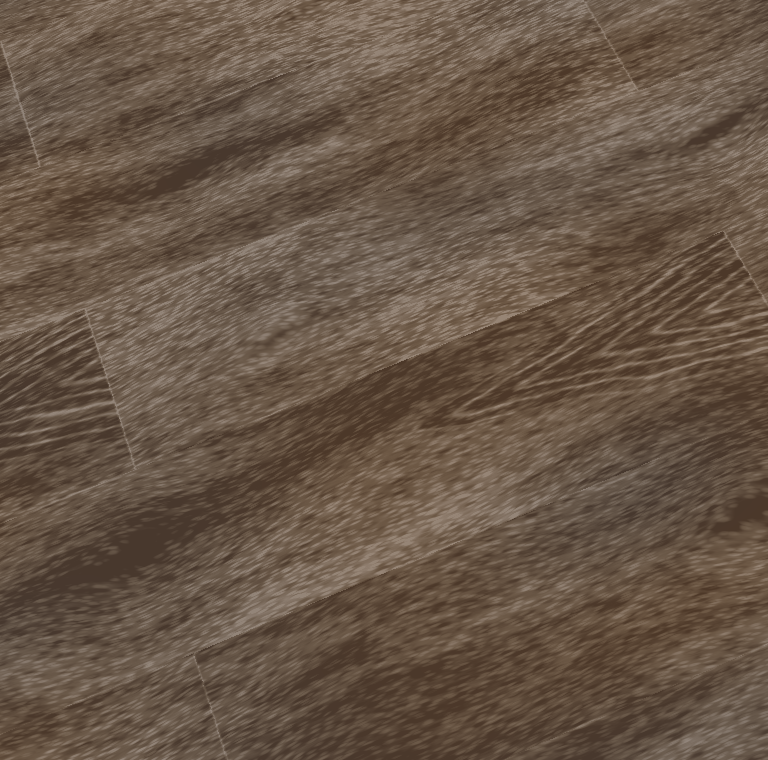
A Shadertoy shader for this texture:

```glsl
// Limed brown oak floor: staggered planks in perspective with knots, cathedral grain and pale pores.

const float PLANK_LENGTH = 7.35;   // in plank widths
const vec3 DARK_OAK  = vec3(0.29, 0.22, 0.17);
const vec3 MID_OAK   = vec3(0.42, 0.35, 0.285);
const vec3 LIMED_OAK = vec3(0.58, 0.52, 0.47);

float hash(vec2 p) {
    vec3 q = fract(p.xyx * 0.1031);
    q += dot(q, q.yzx + 33.33);
    return fract((q.x + q.y) * q.z);
}

float noise(vec2 p) {
    vec2 i = floor(p), f = fract(p);
    f = f * f * (3.0 - 2.0 * f);
    return mix(mix(hash(i), hash(i + vec2(1, 0)), f.x),
               mix(hash(i + vec2(0, 1)), hash(i + vec2(1, 1)), f.x), f.y);
}

float layeredNoise(vec2 p) {
    float sum = 0.0, gain = 0.5;
    for (int i = 0; i < 4; i++) {
        sum += gain * noise(p);
        p = p * 2.03 + 17.3;
        gain *= 0.5;
    }
    return sum / 0.9375;
}

// Distance to the nearest jittered cell point
float cells(vec2 p) {
    vec2 base = floor(p);
    float nearest = 4.0;
    for (int y = -1; y <= 1; y++)
    for (int x = -1; x <= 1; x++) {
        vec2 c = base + vec2(x, y);
        vec2 d = c + vec2(hash(c), hash(c + 57.0)) - p;
        nearest = min(nearest, dot(d, d));
    }
    return sqrt(nearest);
}

float line(float dist, float halfWidth, float blur) {
    return 1.0 - smoothstep(max(halfWidth - blur, 0.0), halfWidth + blur, dist);
}

// Floor coordinates: x along the planks, y across them, one unit per plank width
vec2 floorPlane(vec2 p) {
    float depth = 1.0 + 0.074 * p.x + 0.3445 * p.y;
    float along = p.x - 0.3125 * p.y + 0.0165;
    float across = 2.195 * p.x + 5.847 * p.y - 0.321;
    return vec2(5.0 * along, across) / depth;
}

// x: darkness of the knots and their tails, y: bending of the grain, z: pale halo
vec3 knots(vec2 local, float row) {
    vec3 sum = vec3(0);
    for (int i = 0; i < 2; i++) {
        float n = float(i);
        vec2 d = local - vec2(5.0 - 0.5 * row - 3.0 * n, 0.42 + 0.18 * n);
        d.y += 0.025 * sin(d.x * 8.0);
        d *= 1.0 + 0.5 * n;
        float core = exp(-dot(d * d, vec2(28.0, 700.0)));
        float tail = exp(-dot(d * d, vec2(1.6, 75.0)));
        float around = exp(-dot(d * d, vec2(7.0, 22.0)));
        sum += vec3(0.55 * core + 0.32 * tail, d.y * around, around) / (1.0 + 0.6 * n);
    }
    return sum;
}

// Nested pointed arches that open toward the plank end
float cathedral(vec2 local, vec2 grain) {
    vec2 d = local - vec2(PLANK_LENGTH - 2.2, 0.38);
    float wobble = 0.35 * (layeredNoise(grain * vec2(2.0, 7.0)) - 0.5);
    float r = d.x - 5.5 * sqrt(d.y * d.y + 0.0006) + 0.13 + wobble;
    float wave = 0.5 + 0.5 * sin(17.0 * r + 0.8);
    float inside = smoothstep(0.0, 0.12, r);
    return inside * (0.6 * pow(wave, 5.0) - 0.2 - 0.1 * smoothstep(0.3, 1.6, r));
}

float woodTone(vec2 local, float row, float seed) {
    vec3 knot = knots(local, row);
    vec2 grain = local + seed * vec2(61.0, 97.0);
    grain.y += 0.05 * sin(grain.x * 1.3) + 0.025 * sin(grain.x * 3.1 + local.y * 4.0) - 0.6 * knot.y;

    float streaks = layeredNoise(grain * vec2(0.7, 4.5)) - 0.5;
    float fibres = layeredNoise(grain * vec2(6.0, 38.0)) - 0.5;
    float patches = noise(grain * vec2(0.9, 1.8) + 11.0);
    float pores = 1.0 - smoothstep(0.12, 0.5, cells(grain * vec2(11.0, 58.0)));
    float pits = 1.0 - smoothstep(0.1, 0.4, cells(grain * vec2(7.0, 34.0) + 23.0));

    float tone = 0.41 + 0.9 * streaks + 0.75 * fibres + 0.25 * (patches - 0.5);
    tone += pores * mix(0.18, 0.48, patches) - 0.2 * pits;
    tone += 0.12 * knot.z - knot.x + 0.12 * (seed - 0.5);
    return tone + cathedral(local, grain) * step(2.0, mod(row, 4.0));
}

void mainImage(out vec4 fragColor, in vec2 fragCoord) {
    vec2 uv = fragCoord / iResolution.xy;
    vec2 plane = floorPlane(vec2(uv.x, 1.0 - uv.y));
    vec2 blur = fwidth(plane);

    // Plank layout: every second row is shifted by half a plank
    float row = floor(plane.y);
    float run = plane.x / PLANK_LENGTH - 0.5 * mod(row, 2.0);
    vec2 local = vec2(fract(run) * PLANK_LENGTH, fract(plane.y));
    float seed = hash(vec2(floor(run), row) + 40.0);
    float tone = woodTone(local, row, seed);

    // Worn long seams and pale end joints
    vec2 edge = min(local, vec2(PLANK_LENGTH, 1.0) - local);
    float wear = noise(plane * vec2(4.0, 1.0) + 5.0);
    tone += line(edge.y, 0.004, blur.y) * (0.85 * wear - 0.3);
    tone += line(edge.x, 0.005, blur.x) * (0.2 + 0.3 * wear);

    // Brown to limed grey, with slow warm and cool drift
    tone = clamp(tone, 0.0, 1.0);
    vec3 color = mix(DARK_OAK, MID_OAK, smoothstep(0.0, 0.5, tone) * 0.5 + min(tone, 0.5));
    color = mix(color, LIMED_OAK, max(2.0 * tone - 1.0, 0.0));
    float warmth = noise(plane * vec2(0.8, 1.7) + 31.0) - 0.5;
    color += warmth * vec3(0.03, 0.0, -0.03);
    fragColor = vec4(color, 1.0);
}
```
